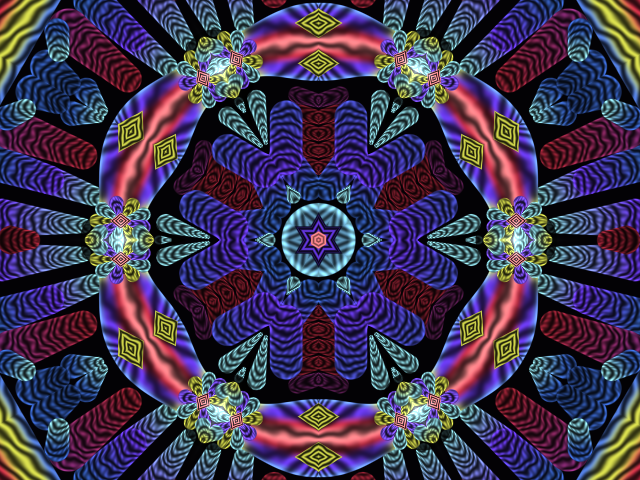
A Shadertoy shader for this pattern:

```glsl
const vec3 TEAL = vec3(0.52, 0.80, 0.84), BLUE = vec3(0.20, 0.36, 0.72);
const vec3 VIOLET = vec3(0.40, 0.22, 0.90), RED = vec3(0.58, 0.13, 0.20);
const vec3 PINK = vec3(0.98, 0.52, 0.54), LIME = vec3(0.78, 0.80, 0.28);

vec2 hashGradient(vec2 p) {
    float h = fract(sin(dot(p, vec2(127.1, 311.7))) * 43758.5) * 6.2832;
    return vec2(cos(h), sin(h));
}

float gradientNoise(vec2 p) {
    vec2 i = floor(p), f = fract(p), u = f * f * (3.0 - 2.0 * f), e = vec2(1, 0);
    float low = mix(dot(hashGradient(i), f), dot(hashGradient(i + e), f - e), u.x);
    float high = mix(dot(hashGradient(i + e.yx), f - e.yx), dot(hashGradient(i + 1.0), f - 1.0), u.x);
    return mix(low, high, u.y);
}

float fill(float d) { return smoothstep(0.0017, -0.0017, d); }

// Tapered capsule with curved ribs, fine hairs and a lit rim
void lobe(inout vec3 col, vec2 p, vec2 a, vec2 b, float ra, float rb, vec3 ca, vec3 cb) {
    vec2 axis = b - a, dir = normalize(axis), rel = p - a;
    float t = clamp(dot(rel, axis) / dot(axis, axis), 0.0, 1.0);
    float radius = mix(ra, rb, t), d = length(rel - axis * t) - radius;
    float across = (dir.x * rel.y - dir.y * rel.x) / radius;
    float phase = dot(rel, dir) / 0.016 + 1.3 * across * across + 0.9 * gradientNoise(p * 38.0);
    float rib = 0.5 + 0.5 * sin(6.2832 * phase);
    float hair = 0.5 + 0.5 * sin(16.0 * across + 5.0 * phase);
    float rim = smoothstep(-0.007, -0.001, d);
    vec3 shade = mix(ca, cb, t) * (0.16 + 0.85 * rib * (0.6 + 0.4 * hair) + 0.35 * rim);
    col = mix(col, shade, fill(d));
}

// Diamond eye with nested outlines
void eye(inout vec3 col, vec2 p, vec2 size, vec3 tint) {
    float k = abs(p.x) / size.x + abs(p.y) / size.y;
    float lines = 0.5 + 0.5 * cos(k * 19.0 + 3.0 * gradientNoise(p * 60.0));
    col = mix(col, tint * (0.15 + 0.9 * lines), fill((k - 1.0) * min(size.x, size.y)));
}

void innerStar(inout vec3 col, vec2 q, vec2 m) {
    // Red scalloped stacks between the arms
    for (int i = 0; i < 5; i++) {
        float x = 0.15 + 0.035 * float(i);
        vec3 tint = mix(RED, VIOLET * 0.6, smoothstep(3.0, 5.0, float(i)));
        lobe(col, m, vec2(x, 0.0), vec2(x + 0.012, 0.045), 0.014, 0.018, tint * 0.8, tint * 0.65);
    }
    // Forked violet arms, teal wedges and drops
    lobe(col, q, vec2(0.105, 0.038), vec2(0.185, 0.026), 0.028, 0.033, BLUE, VIOLET);
    lobe(col, q, vec2(0.180, 0.026), vec2(0.256, 0.070), 0.034, 0.034, VIOLET, mix(BLUE, VIOLET, 0.4));
    lobe(col, q, vec2(0.230, 0.006), vec2(0.318, 0.034), 0.004, 0.020, TEAL, TEAL);
    col *= 1.0 - fill(max(q.y - 0.35 * (q.x - 0.275), q.x - 0.335));
    lobe(col, q, vec2(0.310, 0.0), vec2(0.332, 0.0), 0.004, 0.010, TEAL, TEAL);
    lobe(col, q, vec2(0.105, 0.0), vec2(0.130, 0.0), 0.015, 0.002, TEAL, TEAL);
}

void outerLobes(inout vec3 col, vec2 q, vec2 m) {
    lobe(col, q, vec2(0.490, 0.030), vec2(0.660, 0.046), 0.016, 0.040, TEAL, VIOLET);
    lobe(col, q, vec2(0.600, 0.0), vec2(0.640, 0.0), 0.020, 0.030, RED, RED * 0.7);
    lobe(col, q, vec2(0.470, 0.092), vec2(0.560, 0.125), 0.021, 0.030, TEAL, VIOLET);
    lobe(col, q, vec2(0.560, 0.125), vec2(0.670, 0.160), 0.030, 0.038, VIOLET, BLUE);
    lobe(col, q, vec2(0.490, 0.176), vec2(0.640, 0.232), 0.029, 0.044, RED, mix(RED, VIOLET, 0.35));
    lobe(col, m, vec2(0.525, 0.008), vec2(0.575, 0.028), 0.012, 0.026, TEAL, BLUE);
    lobe(col, m, vec2(0.615, 0.022), vec2(0.670, 0.030), 0.026, 0.036, BLUE * 0.7, BLUE);
    lobe(col, m, vec2(0.665, 0.070), vec2(0.690, 0.105), 0.022, 0.026, TEAL, BLUE);
    // Corner bands
    float x = m.x - 0.715;
    float strands = 0.5 + 0.5 * sin(x * 260.0 + 90.0 * m.y + 3.0 * gradientNoise(m * 28.0));
    vec3 band = mix(BLUE + 0.1, LIME, smoothstep(0.005, 0.035, x));
    band = mix(band, RED * 1.3, smoothstep(0.06, 0.10, x));
    col = mix(col, band * (0.25 + 0.85 * strands), fill(-x));
}

void ring(inout vec3 col, vec2 q, vec2 m) {
    float r = length(m), t = atan(m.y, m.x) / 0.5236, s = r - 0.413;
    float halfWidth = mix(0.081, 0.046, smoothstep(0.05, 0.85, t));
    float v = abs(s) / halfWidth;
    // Filaments fan out from the middle of each segment
    float fan = 0.5 + 0.5 * sin(15.0 * s / (m.y + 0.035) + 2.0 * gradientNoise(m * 35.0));
    vec3 tint = mix(PINK, RED * 1.3, smoothstep(0.05, 0.40, v));
    tint = mix(tint, VIOLET, smoothstep(0.30, 0.65, v));
    tint = mix(tint, BLUE + 0.2, smoothstep(0.75, 1.0, v));
    tint = mix(tint, LIME, smoothstep(0.50, 0.75, t) * smoothstep(0.45, 0.85, v));
    float d = (v - 1.0) * halfWidth;
    col = mix(col, tint * (0.32 + 0.75 * fan + 0.3 * smoothstep(-0.007, 0.0, d)), fill(d));
    eye(col, m - vec2(0.452, 0.0), vec2(0.031, 0.050), LIME);
    eye(col, m - vec2(0.368, 0.0), vec2(0.029, 0.043), LIME);
    // Beads around the paired rosettes at each joint
    col *= 1.0 - 0.8 * fill(length((q - vec2(0.412, 0.0)) * vec2(1.0, 1.2)) - 0.085);
    vec2 hub = vec2(0.412, 0.040);
    for (int i = 0; i < 9; i++) {
        float a = 6.2832 * float(i) / 9.0;
        vec2 dir = vec2(cos(a), sin(a) * 0.75);
        vec3 bead = i % 3 == 0 ? LIME : (i % 3 == 1 ? TEAL : VIOLET + 0.1);
        lobe(col, q, hub + dir * 0.016, hub + dir * 0.050, 0.006, 0.015, bead * 1.1, bead);
    }
    lobe(col, q, vec2(0.355, 0.0), vec2(0.372, 0.016), 0.012, 0.016, LIME, TEAL);
    lobe(col, q, vec2(0.475, 0.0), vec2(0.455, 0.016), 0.012, 0.016, LIME, TEAL);
    eye(col, q - hub, vec2(0.022, 0.017), PINK);
    vec2 spark = abs(q - vec2(0.412, 0.0));
    col += vec3(0.75, 0.95, 1.0) * exp(-45.0 * (spark.x + spark.y) - 1800.0 * spark.x * spark.y);
}

void medallion(inout vec3 col, vec2 q, vec2 m) {
    float r = length(q), rim = smoothstep(0.013, 0.0, abs(r - 0.072));
    float weave = 0.5 + 0.5 * sin(330.0 * m.x - 260.0 * m.y);
    vec3 disc = mix(BLUE, TEAL, 0.65) * (0.3 + 0.6 * weave) + TEAL * rim * 0.55;
    col = mix(col, disc, fill(r - 0.077));
    float star = dot(m, vec2(0.5, 0.866)) - 0.0255;
    col = mix(col, vec3(0.04, 0.04, 0.14), fill(star - 0.003));
    col = mix(col, VIOLET * (0.55 + 0.45 * sin(star * 700.0)), fill(star));
    col = mix(col, PINK * (0.8 + 0.25 * cos(q.x * 900.0)), fill(q.x - 0.016));
}

void mainImage(out vec4 fragColor, in vec2 fragCoord) {
    vec2 p = (fragCoord - 0.5 * iResolution.xy) / iResolution.y + vec2(0.003, 0.0);
    // Fold into a mirrored sixth: q follows the joints, m the gaps
    float r = length(p), a = atan(p.y, p.x);
    a = abs(mod(a + 0.5236, 1.0472) - 0.5236);
    vec2 q = r * vec2(cos(a), sin(a));
    vec2 m = r * vec2(cos(0.5236 - a), sin(0.5236 - a));
    vec3 col = vec3(0.012, 0.008, 0.018);
    innerStar(col, q, m);
    outerLobes(col, q, m);
    ring(col, q, m);
    medallion(col, q, m);
    fragColor = vec4(clamp(col, 0.0, 1.0), 1.0);
}
```
